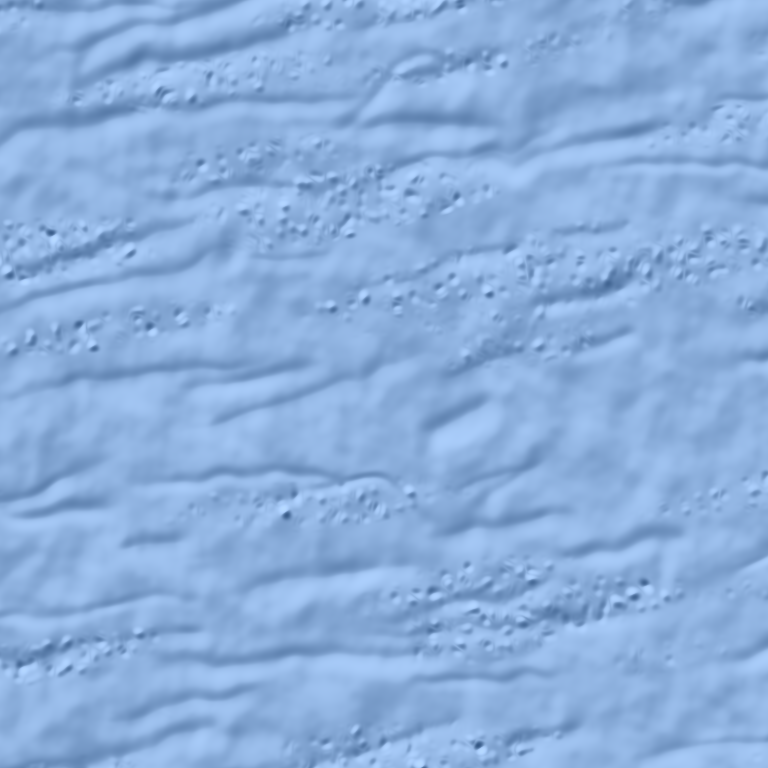
This texture is drawn by a Shadertoy shader. Its source:

```glsl
// Pale blue troweled plaster under raking light. A height field of soft lumps,
// tilted trowel strokes, winding creases and thin bands of fine grit, all made
// from cellular noise, is shaded by its slope along the light direction.

const vec3  PLASTER       = vec3(0.553, 0.692, 0.870);
const float STROKE_ANGLE  = 0.19;               // radians above horizontal
const vec2  SHADE_DIR     = vec2(-0.50, 0.87);  // slopes falling this way go dark
const float SLOPE_STEP    = 0.0021;
const float CONTRAST      = 1.0;
const vec2  STROKE_CELL   = vec2(0.24, 0.068);
const float STROKE_SHARE  = 0.66;
const float STROKE_HEIGHT = 0.0027;
const float LUMP_HEIGHT   = 0.0021;
const float RIPPLE_HEIGHT = 0.0011;
const float CREASE_HEIGHT = 0.0014;
const float GRAIN_HEIGHT  = 0.00022;
const float GRIT_HEIGHT   = 0.0018;

vec3 hash3(vec2 cell, float seed) {
    vec3 v = fract(vec3(cell.xyx + seed * 17.3) * vec3(0.1031, 0.1030, 0.0973));
    v += dot(v, v.yxz + 33.33);
    return fract((v.xxy + v.yzz) * v.zyx);
}

// Cellular noise: one signed soft blob per cell, mean zero
float blobs(vec2 p, float seed) {
    vec2 cell = floor(p);
    float sum = 0.0;
    for (int y = -1; y <= 1; y++)
    for (int x = -1; x <= 1; x++) {
        vec2 c = cell + vec2(x, y);
        vec3 rnd = hash3(c, seed);
        vec2 d = p - c - rnd.xy;
        float falloff = max(1.0 - dot(d, d), 0.0);
        sum += (2.0 * rnd.z - 1.0) * falloff * falloff * falloff;
    }
    return sum;
}

// Tapered ridges, steep above and gentle below
float trowelStrokes(vec2 q) {
    q.y += 0.012 * blobs(q * vec2(10.0, 7.0), 1.0)
         + 0.006 * blobs(q * vec2(28.0, 16.0), 2.0);
    vec2 cell = floor(q / STROKE_CELL);
    float sum = 0.0;
    for (int y = -1; y <= 1; y++)
    for (int x = -1; x <= 1; x++) {
        vec2 c = cell + vec2(x, y);
        vec3 place = hash3(c, 3.0);
        vec3 form = hash3(c, 4.0);
        vec2 d = q - (c + 0.2 + 0.6 * place.xy) * STROKE_CELL;
        d.y -= d.x * 0.32 * (form.x - 0.5);
        float halfLength = mix(0.05, 0.25, form.y);
        float taper = 1.0 - smoothstep(0.45, 1.0, abs(d.x) / halfLength);
        float width = mix(0.008, 0.014, form.z);
        float side = d.y > 0.0 ? width : width * mix(1.0, 2.0, place.x);
        float present = step(place.z, STROKE_SHARE) * mix(0.35, 1.2, form.z);
        sum += present * taper * exp(-d.y * d.y / (side * side));
    }
    return sum;
}

float relief(vec2 q) {
    vec2 warped = q + 0.014 * vec2(blobs(q * 13.0, 5.0), blobs(q * 13.0, 6.0));

    // Soft lumps, smaller upright ripples and faint grain
    float height = LUMP_HEIGHT * blobs(warped * vec2(17.0, 17.0), 7.0);
    height += RIPPLE_HEIGHT * blobs(warped * vec2(34.0, 27.0), 8.0);
    height += GRAIN_HEIGHT * blobs(q * vec2(62.0, 58.0), 14.0);

    // Winding creases in patches
    float contour = blobs(warped * vec2(9.0, 12.0), 9.0) / 0.17;
    float patches = smoothstep(-0.15, 0.35, blobs(q * 3.5, 10.0));
    height += CREASE_HEIGHT * patches * exp(-contour * contour);

    // Sparse grit gathered in thin bands along the strokes
    float bands = smoothstep(0.08, 0.5, blobs(q * vec2(3.4, 22.0), 11.0));
    float grit = blobs(q * vec2(76.0, 70.0), 12.0);
    height += GRIT_HEIGHT * bands * grit * abs(grit);

    return height + STROKE_HEIGHT * trowelStrokes(q);
}

void mainImage(out vec4 fragColor, in vec2 fragCoord) {
    vec2 uv = fragCoord / iResolution.y;
    float c = cos(STROKE_ANGLE), s = sin(STROKE_ANGLE);
    mat2 toStroke = mat2(c, -s, s, c);
    vec2 q = toStroke * uv + 4.0;
    vec2 offset = toStroke * SHADE_DIR * SLOPE_STEP;

    // Slope shading with a faint broad drift
    float tone = (relief(q + offset) - relief(q - offset)) / (2.0 * SLOPE_STEP);
    tone = CONTRAST * tone + 0.018 * blobs(q * vec2(4.0, 7.0), 13.0);

    // Compress highlights more than shadows
    tone /= 1.0 + (tone > 0.0 ? 5.0 * tone : -1.5 * tone);
    fragColor = vec4(clamp(PLASTER + tone, 0.0, 1.0), 1.0);
}
```
